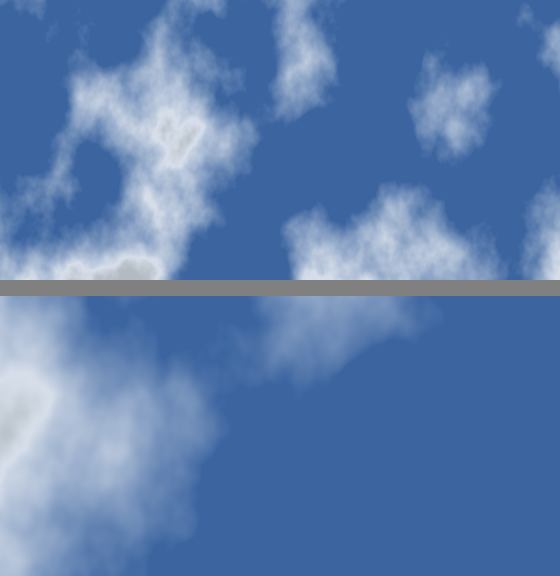
Top, the full canvas; bottom, a detail of the centre.
Give the GLSL for this texture, as a Shadertoy shader.

```glsl
// Soft white clouds with grey cores drifting over a flat blue sky.

// Random unit gradient for a lattice cell
vec2 cellGradient(vec2 cell) {
    float angle = 6.2832 * fract(sin(dot(cell, vec2(127.1, 311.7))) * 43758.5);
    return vec2(cos(angle), sin(angle));
}

// Gradient noise with quintic interpolation, centred on zero
float gradientNoise(vec2 p) {
    vec2 cell = floor(p), f = fract(p);
    vec2 fade = f * f * f * (f * (f * 6.0 - 15.0) + 10.0);
    vec2 e = vec2(1.0, 0.0);
    float bottom = mix(dot(cellGradient(cell), f),
                       dot(cellGradient(cell + e.xy), f - e.xy), fade.x);
    float top = mix(dot(cellGradient(cell + e.yx), f - e.yx),
                    dot(cellGradient(cell + e.xx), f - e.xx), fade.x);
    return mix(bottom, top, fade.y);
}

// Octaves are turned and shifted so their lattices never line up
float fbm(vec2 p) {
    float sum = 0.0, amplitude = 1.0;
    for (int octave = 0; octave < 6; octave++) {
        sum += amplitude * gradientNoise(p);
        p = mat2(1.6, 1.2, -1.2, 1.6) * p + vec2(7.3, 3.9);
        amplitude *= 0.5;
    }
    return sum;
}

void mainImage(out vec4 fragColor, in vec2 fragCoord) {
    vec2 uv = fragCoord / iResolution.y;

    // Clouds stand slightly taller than wide
    float density = 0.13 + 1.76 * fbm(uv * vec2(2.4, 1.8) + vec2(4.2, 9.6));

    // The thickest parts shade from white to grey
    vec3 sky = vec3(0.235, 0.395, 0.627);
    vec3 cloud = mix(vec3(0.84, 0.87, 0.915), vec3(0.70, 0.73, 0.76),
                     smoothstep(1.0, 1.4, density));
    fragColor = vec4(mix(sky, cloud, clamp(density, 0.0, 1.0)), 1.0);
}
```
